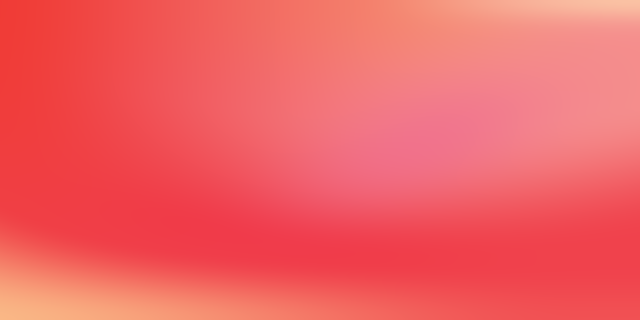
Give the GLSL for this background, as a Shadertoy shader.

```glsl
const vec3 RED = vec3(0.94, 0.26, 0.30);
const vec3 SCARLET = vec3(0.94, 0.23, 0.21);
const vec3 CRIMSON = vec3(0.94, 0.20, 0.26);
const vec3 SALMON = vec3(0.96, 0.56, 0.55);
const vec3 APRICOT = vec3(0.96, 0.57, 0.46);
const vec3 PINK = vec3(0.94, 0.43, 0.56);
const vec3 PEACH = vec3(0.98, 0.73, 0.53);
const vec3 CREAM = vec3(0.98, 0.76, 0.64);

const vec2 PINK_CENTER = vec2(0.66, 0.55);
const vec2 PINK_RADIUS = vec2(0.44, 0.17);
const float PINK_TILT = 0.33;
const vec2 CRIMSON_CENTER = vec2(0.43, 0.28);
const vec2 CRIMSON_RADIUS = vec2(0.50, 0.13);
const float CRIMSON_TILT = -0.10;
const vec2 SCARLET_RADIUS = vec2(0.45, 0.65);
const float VEIL_FLOOR = 0.20;
const float VEIL_DEPTH = 0.42;
const float VEIL_BEND = 0.60;
const float CREAM_DEPTH = 0.065;

// Soft elliptical glow, tilted in units of the canvas height
float glow(vec2 uv, vec2 center, vec2 radius, float tilt) {
    vec2 p = (uv - center) * vec2(iResolution.x / iResolution.y, 1.0);
    float c = cos(tilt), s = sin(tilt);
    p = vec2(c * p.x + s * p.y, c * p.y - s * p.x) / radius;
    return exp(-dot(p, p));
}

// Salmon veil with a curved lower edge, fading to the left
float veil(vec2 uv) {
    float offset = uv.x - 0.68;
    float edge = VEIL_FLOOR + VEIL_BEND * offset * offset;
    return smoothstep(edge, edge + VEIL_DEPTH, uv.y)
         * smoothstep(-0.05, 0.85, uv.x);
}

// Low warm light, tallest in the left corner
float horizon(vec2 uv) {
    float height = mix(0.17, 0.37, exp(-5.0 * uv.x));
    float strength = 1.0 - 0.88 * smoothstep(-0.1, 0.9, uv.x);
    return strength * (1.0 - smoothstep(0.0, height, uv.y));
}

void mainImage(out vec4 fragColor, in vec2 fragCoord) {
    vec2 uv = fragCoord / iResolution.xy;

    // Red ground
    vec3 color = mix(RED, SCARLET, glow(uv, vec2(0.0, 1.0), SCARLET_RADIUS, 0.0));
    color = mix(color, CRIMSON, 0.8 * glow(uv, CRIMSON_CENTER, CRIMSON_RADIUS, CRIMSON_TILT));

    // Upper veil, warmer toward the top
    float warmth = smoothstep(0.65, 1.0, uv.y) * (1.0 - smoothstep(0.6, 1.0, uv.x));
    color = mix(color, mix(SALMON, APRICOT, warmth), veil(uv));
    color = mix(color, PINK, 0.75 * glow(uv, PINK_CENTER, PINK_RADIUS, PINK_TILT));

    // Light along the top right and the bottom left
    float rim = exp(-pow((1.0 - uv.y) / CREAM_DEPTH, 2.0));
    color = mix(color, CREAM, rim * smoothstep(0.55, 1.0, uv.x));
    color = mix(color, PEACH, horizon(uv));

    fragColor = vec4(color, 1.0);
}
```
